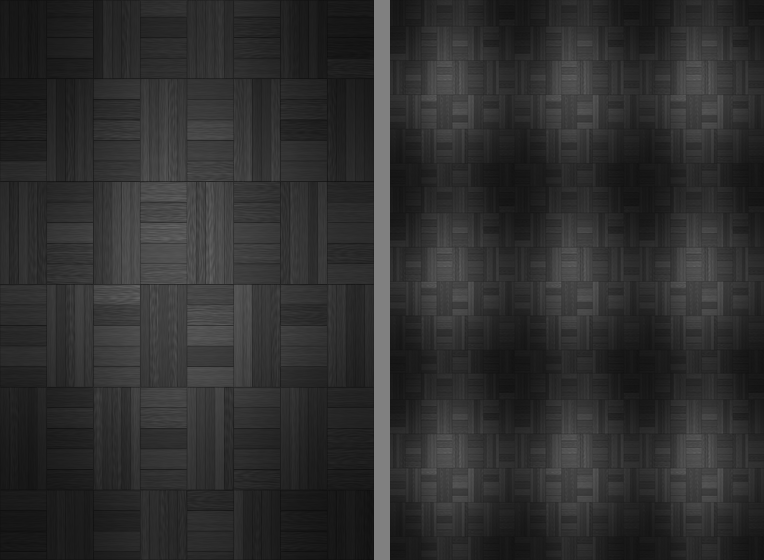
Left: one tile. Right: repeated 3 by 3.
Write a Shadertoy shader that draws this texture.

```glsl
// Dark mosaic parquet: a checkerboard of upright and level five-plank blocks.
// Layered sines give the grain, stretched cellular noise the pores, and a
// periodic glow lights the middle. Joints close every canvas edge, so it tiles.

#define COLUMNS 8.0          // blocks across; even, so the checkerboard wraps
#define PLANKS 5.0           // planks in a block
#define COURSE_HEIGHT 0.2754 // block height, in canvas widths
#define FIRST_JOINT 0.1875   // top of the trimmed bottom course
#define CANVAS_HEIGHT 1.5    // in canvas widths
#define JOINT_HALF 0.0008    // half width of a plank joint
#define GRAIN_DEPTH 0.026
#define PORE_DEPTH 0.09
#define TONE_SPREAD 0.32     // brightness range between planks
#define EDGE_GRAY 0.09
#define GLOW_GRAY 0.222

const float PI = 3.14159265;

float hash(vec3 p) {
    p = fract(p * vec3(0.1031, 0.1030, 0.0973) + 0.137);
    p += dot(p, p.yzx + 33.33);
    return fract((p.x + p.y) * p.z);
}

// Coverage of a line, smoothed over one pixel
float lineMask(float dist, float halfWidth, float pixel) {
    return clamp((halfWidth - dist) / pixel + 0.5, 0.0, 1.0);
}

// Long straight fibres running along q.x, hardly bent
float fibres(vec2 q, float seed) {
    float phase = 2.0 * PI * seed;
    float across = q.y + 0.0008 * (sin(q.x * 17.0 + phase) + 0.4 * sin(q.x * 43.0 + phase * 3.0));
    float sum = 0.0, amp = 1.0, freq = 230.0;
    for (int i = 0; i < 4; i++) {
        phase = phase * 1.7 + 2.1;
        sum += amp * sin(across * freq + phase + 0.7 * sin(q.x * 9.0 + phase));
        freq *= 1.65;
        amp *= 0.9;
    }
    return sum;
}

// Long oval growth rings around a point inside the plank
float rings(vec2 q, vec2 heart) {
    vec2 d = q - heart;
    d.y += 0.0015 * sin(d.x * 60.0);
    return sin(length(vec2(d.x * 0.2, d.y)) * 900.0);
}

// Short dark pores: cellular noise stretched along the fibre
float pores(vec2 q, float seed) {
    q *= vec2(32.0, 300.0);
    vec2 cell = floor(q);
    float nearest = 1.0;
    for (int j = -1; j <= 1; j++)
    for (int i = -1; i <= 1; i++) {
        vec2 c = cell + vec2(i, j);
        vec2 point = c + vec2(hash(vec3(c, seed * 91.0)), hash(vec3(c, seed * 57.0 + 7.0)));
        nearest = min(nearest, length(q - point));
    }
    return 1.0 - smoothstep(0.1, 0.7, nearest);
}

void mainImage(out vec4 fragColor, in vec2 fragCoord) {
    vec2 uv = fragCoord / iResolution.xy;
    vec2 p = uv * vec2(1.0, CANVAS_HEIGHT);
    float pixel = CANVAS_HEIGHT / iResolution.y;

    // Block grid; the outer courses are trimmed at the canvas edge
    vec2 blockSize = vec2(1.0 / COLUMNS, COURSE_HEIGHT);
    vec2 grid = vec2(p.x, p.y - FIRST_JOINT) / blockSize + vec2(0.0, 1.0);
    vec2 block = floor(grid);
    vec2 local = fract(grid);
    bool level = mod(block.x + block.y, 2.0) < 0.5;

    // Plank inside the block; q.x runs along the fibre
    float split = (level ? local.y : local.x) * PLANKS;
    float plankWidth = (level ? blockSize.y : blockSize.x) / PLANKS;
    float plankLength = level ? blockSize.x : blockSize.y;
    float along = (level ? local.x : local.y) * plankLength;
    vec2 q = vec2(along, fract(split) * plankWidth);
    vec3 id = vec3(block, floor(split)) + 1.0;
    float seed = hash(id * 3.7);
    float kind = hash(id * 5.3 + 11.0);

    // Wood: plank tone, fibres, occasional rings, pores
    float wood = 1.02 + TONE_SPREAD * (hash(id * 7.9 + 4.0) - 0.5);
    float coarse = mix(0.5, 1.4, kind);
    wood *= 1.0 + GRAIN_DEPTH * coarse * fibres(q, seed);
    vec2 heart = vec2(plankLength * seed, plankWidth * mix(-0.2, 0.8, hash(id + 23.0)));
    wood *= 1.0 + 0.05 * smoothstep(0.55, 0.8, kind) * rings(q, heart);
    wood *= 1.0 - PORE_DEPTH * coarse * (pores(q, seed) - 0.3);

    // Joints: between planks, between columns, between courses
    vec2 blockEdge = min(local, 1.0 - local) * blockSize;
    float plankEdge = min(q.y, plankWidth - q.y);
    float courseEdge = min(blockEdge.y, min(p.y, CANVAS_HEIGHT - p.y));
    float joint = (level ? 0.46 : 0.26) * lineMask(plankEdge, JOINT_HALF, pixel);
    joint = max(joint, 0.4 * lineMask(blockEdge.x, JOINT_HALF, pixel));
    joint = max(joint, 0.6 * lineMask(courseEdge, JOINT_HALF, pixel));
    wood *= 1.0 - joint;

    // Glow that fades toward the corners and wraps smoothly
    vec2 away = sin(PI * (uv - vec2(0.5, 0.52)));
    float light = EDGE_GRAY + GLOW_GRAY * pow(max(1.0 - 0.5 * dot(away, away), 0.0), 1.4);

    fragColor = vec4(vec3(light * wood), 1.0);
}
```
